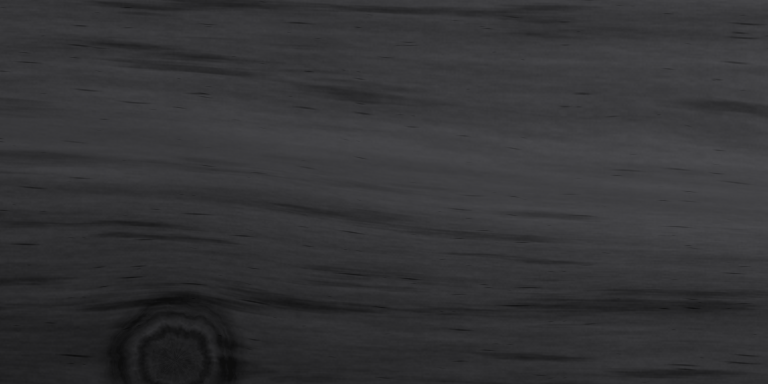
Give the GLSL for this texture, as a WebGL 1 fragment shader.

```glsl
precision highp float;
uniform vec2 u_resolution;

float hash(vec2 p) {
  return fract(sin(dot(p, vec2(127.1, 311.7))) * 43758.5453);
}

float noise(vec2 p) {
  vec2 i = floor(p), f = fract(p);
  f = f * f * (3.0 - 2.0 * f);
  return mix(mix(hash(i), hash(i + vec2(1.0, 0.0)), f.x),
             mix(hash(i + vec2(0.0, 1.0)), hash(i + vec2(1.0)), f.x), f.y);
}

float fbm(vec2 p) {
  float sum = 0.0, amp = 0.5;
  for (int i = 0; i < 4; i++) {
    sum += amp * noise(p);
    p = p * 2.03 + 17.3;
    amp *= 0.5;
  }
  return sum;
}

float bump(float x, float center, float width) {
  float t = (x - center) / width;
  return exp(-t * t);
}

// Thin tapered pores, at most one per stretched cell
float pores(vec2 p, vec2 cells, float share) {
  vec2 g = p * cells;
  vec2 id = floor(g);
  vec2 f = fract(g) - 0.5;
  float size = 0.2 + 0.28 * hash(id + 5.1);
  float along = 1.0 - smoothstep(0.0, size, abs(f.x + (hash(id + 9.7) - 0.5) * 0.3));
  float across = 1.0 - smoothstep(0.02, 0.35, abs(f.y + 0.12 * sin(f.x * 5.0 + id.x)));
  return along * across * step(1.0 - share, hash(id));
}

void main() {
  vec2 p = gl_FragCoord.xy / u_resolution.y;
  vec2 q = p - vec2(0.456, 0.06);
  float r = length(q * vec2(0.96, 1.0));
  float angle = atan(q.y, q.x);

  // Grain coordinate: sloping fibres that part around the knot
  float v = p.y + p.x * (0.025 + 0.055 * bump(p.y, 0.55, 0.24));
  v -= q.y * 0.016 / (r * r + 0.018);
  v += 0.022 * (noise(vec2(p.x * 1.6, v * 4.0)) - 0.5);
  v += 0.005 * (noise(vec2(p.x * 6.0, v * 14.0)) - 0.5);
  vec2 grain = vec2(p.x, v);

  // Broad tone and the pale middle band
  float tone = mix(0.168, 0.226, smoothstep(0.05, 0.6, v));
  tone += 0.032 * bump(v, 0.65, 0.11) + 0.02 * (p.x - 1.0);
  tone -= 0.03 * bump(v, 0.575, 0.018) * (1.0 - smoothstep(0.1, 0.8, p.x));
  tone -= 0.028 * bump(v, 0.485, 0.016) * bump(p.x, 0.6, 0.45);

  // Streaks and fibres
  float streaks = fbm(vec2(p.x * 1.1, v * 22.0)) - 0.47;
  float fibres = fbm(vec2(p.x * 5.0 + 3.0, v * 70.0)) - 0.47;
  float fuzz = noise(vec2(p.x * 45.0, v * 170.0)) - 0.5;
  float speckle = noise(p * 190.0) - 0.5;
  float calm = 1.0 - 0.5 * bump(v, 0.62, 0.1);
  tone += 0.075 * streaks + calm * (0.045 * fibres + 0.018 * fuzz + 0.012 * speckle);
  float smear = smoothstep(0.56, 0.8, fbm(vec2(p.x * 2.2 + 8.0, v * 28.0)));
  tone -= 0.07 * smear * calm;
  tone -= 0.075 * pores(grain, vec2(7.0, 95.0), 0.035) * calm;
  tone -= 0.055 * pores(grain + 3.7, vec2(15.0, 130.0), 0.03);
  tone -= 0.035 * pores(grain + 8.3, vec2(28.0, 150.0), 0.06) * calm;

  // Dark wisps trailing beside the knot
  float wisps = smoothstep(0.3, 0.7, fbm(vec2(p.x * 4.0, v * 40.0)));
  float trail = bump(q.y, 0.0, 0.06) * bump(q.x, 0.16, 0.24);
  tone -= 0.065 * wisps * trail;

  // Knot: dark halo, pale ragged ring, dark core
  float ragged = fbm(vec2(cos(angle), sin(angle)) * 3.0 + r * 9.0) - 0.47;
  float d = r + 0.035 * ragged;
  float rings = fbm(vec2(d * 95.0, sin(angle) * 2.0 + cos(angle))) - 0.47;
  float rays = noise(vec2(sin(angle), cos(angle)) * 14.0 + r * 8.0) - 0.5;
  float halo = bump(d, 0.142, 0.03);
  tone -= halo * (0.068 + 0.09 * rings);
  float knot = 0.128 + 0.05 * rings + 0.018 * rays + 0.02 * speckle;
  knot += 0.04 * bump(d, 0.103, 0.012) * smoothstep(-0.3, 0.5, sin(angle) + rays);
  knot -= 0.05 * bump(d, 0.082, 0.012);
  knot -= 0.025 * (1.0 - smoothstep(0.02, 0.085, d));
  tone = mix(knot, tone, smoothstep(0.098, 0.125, d));

  tone = clamp(tone, 0.05, 0.3);
  gl_FragColor = vec4(tone * vec3(0.99, 0.99, 1.03), 1.0);
}
```
